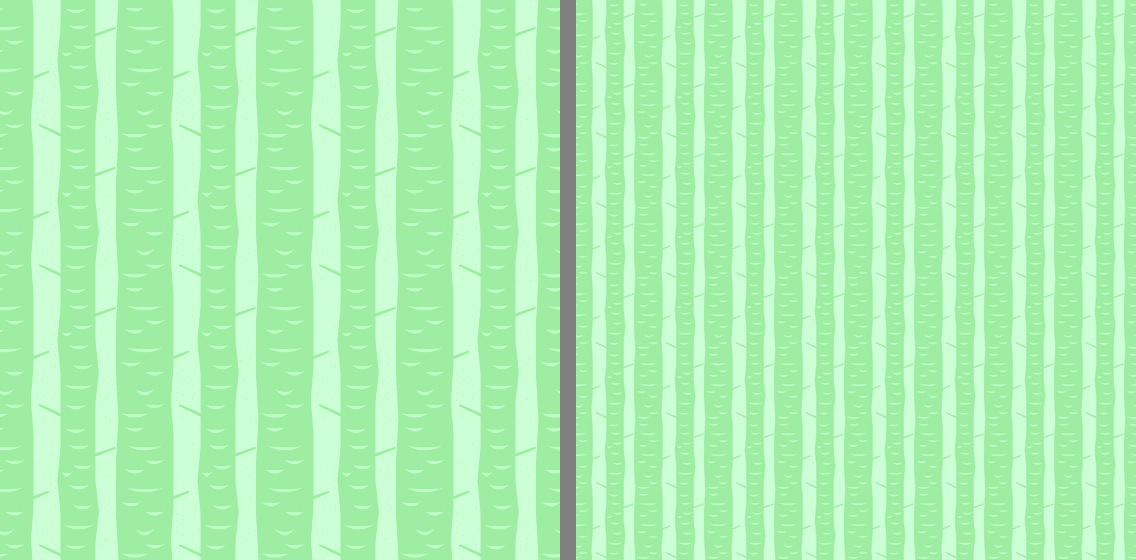
Left, the tile; right, the same tile 2 across and 2 down.
Write a three.js fragment shader that draws this pattern.

```glsl
// Birch grove: pale gaps between green trunks with crescent bark marks and twigs.
varying vec2 vUv;

#define REPEATS 4.0
#define UNITS 192.0
#define SOFT 0.8
#define MARK_THICKNESS 4.4
#define MARK_BOW 3.2
#define SPECK_CELLS 44.0
#define SPECK_STRENGTH 0.22
#define TRUNK_COLOR vec3(0.62, 0.93, 0.64)
#define GAP_COLOR vec3(0.80, 1.00, 0.84)
#define MARK_COLOR vec3(0.745, 1.00, 0.775)

// Shortest offset inside the repeating tile
vec2 wrapOffset(vec2 d) {
  return mod(d + 0.5 * UNITS, UNITS) - 0.5 * UNITS;
}

float coverage(float dist) {
  return 1.0 - smoothstep(-SOFT, SOFT, dist);
}

// Gradient noise that wraps after SPECK_CELLS cells
vec2 gradient(vec2 cell) {
  cell = mod(cell, SPECK_CELLS);
  float angle = 6.2832 * fract(sin(dot(cell, vec2(12.99, 78.23))) * 4375.85);
  return vec2(cos(angle), sin(angle));
}

float gradientNoise(vec2 p) {
  vec2 i = floor(p), f = fract(p);
  vec2 s = f * f * f * (f * (f * 6.0 - 15.0) + 10.0);
  vec2 e = vec2(1.0, 0.0);
  float low = mix(dot(gradient(i), f), dot(gradient(i + e), f - e), s.x);
  float high = mix(dot(gradient(i + e.yx), f - e.yx), dot(gradient(i + e.xx), f - e.xx), s.x);
  return mix(low, high, s.y);
}

// Angular bulge along a trunk edge
float kink(float y, float center, float reach) {
  float d = abs(wrapOffset(vec2(y - center)).x);
  return max(0.0, 1.0 - d / reach);
}

// Signed distance to the pale gaps
float gapDistance(vec2 p) {
  float wideRight = 46.0 - 3.6 * kink(p.y, 165.0, 48.0);
  float slimLeft = 83.0 - 4.3 * kink(p.y, 83.0, 45.0);
  float slimRight = 131.0 + 4.5 * kink(p.y, 126.0, 42.0);
  float wideLeft = 159.0 + 3.4 * kink(p.y, 190.0, 62.0);
  return min(max(wideRight - p.x, p.x - slimLeft), max(slimRight - p.x, p.x - wideLeft));
}

// Tapered twig from root to tip
float twig(vec2 p, vec2 root, vec2 tip) {
  vec2 axis = tip - root;
  float t = clamp(dot(p - root, axis) / dot(axis, axis), 0.0, 1.0);
  return length(p - root - axis * t) - mix(2.2, 1.4, t);
}

// Crescent with raised, pointed ends
float crescent(vec2 p, vec2 center, float width, float bow) {
  vec2 d = wrapOffset(p - center);
  float u = 2.0 * d.x / width;
  float arch = 1.0 - u * u;
  float lens = abs(d.y - bow * (arch - 0.5)) - 0.5 * MARK_THICKNESS * arch;
  return max(lens, abs(d.x) - 0.5 * width);
}

float barkMarks(vec2 p) {
  // Small knot on the slim trunk
  float dist = crescent(p, vec2(91.5, 73.5), 13.0, MARK_BOW);

  // Slim trunk: seven rows swaying from side to side
  for (int i = 0; i < 7; i++) {
    float k = float(i);
    float even = 1.0 - mod(k, 2.0);
    float outer = step(2.5, abs(k - 3.0));
    float x = 108.0 + 5.0 * even - 9.0 * outer;
    float y = 9.0 + k * UNITS / 7.0 + 5.0 * step(k, 0.5);
    float width = 26.0 + 12.0 * step(abs(k - 5.0), 0.5);
    dist = min(dist, crescent(p, vec2(x, y), width, MARK_BOW));
  }

  // Wide trunk: ten rows stepping left, center, right, with one pair swapped
  for (int i = 0; i < 10; i++) {
    float k = float(i);
    float side = mod(k, 3.0) - 1.0;
    float swap = 1.0 - 2.0 * step(abs(k - 5.5), 0.6);
    float x = 198.5 + 13.5 * side * swap - 5.0 * step(abs(k - 5.0), 0.5);
    float y = 12.0 + k * UNITS / 10.0 + 6.5 * step(-0.5, side);
    float width = 25.0 + 21.0 * step(abs(side), 0.5) * step(k, 6.0) + 11.0 * step(8.5, k);
    float bow = MARK_BOW + 2.5 * step(abs(k - 7.0), 0.5);
    dist = min(dist, crescent(p, vec2(x, y), width, bow));
  }
  return dist;
}

void main() {
  // Tile coordinates, running across and down
  vec2 p = fract(vec2(vUv.x, 1.0 - vUv.y) * REPEATS) * UNITS;

  float twigs = twig(p, vec2(131.0, 48.0), vec2(157.5, 38.5));
  twigs = min(twigs, twig(p, vec2(46.0, 106.5), vec2(66.0, 98.5)));
  twigs = min(twigs, twig(p, vec2(84.0, 185.5), vec2(55.0, 172.0)));
  float wood = max(coverage(-gapDistance(p)), coverage(twigs));

  // Faint flecks in the gaps
  float grain = gradientNoise(p * SPECK_CELLS / UNITS);
  float speck = SPECK_STRENGTH * smoothstep(0.28, 0.48, grain);

  vec3 color = mix(GAP_COLOR, TRUNK_COLOR, max(wood, speck));
  color = mix(color, MARK_COLOR, coverage(barkMarks(p)));
  gl_FragColor = vec4(color, 1.0);
}
```
